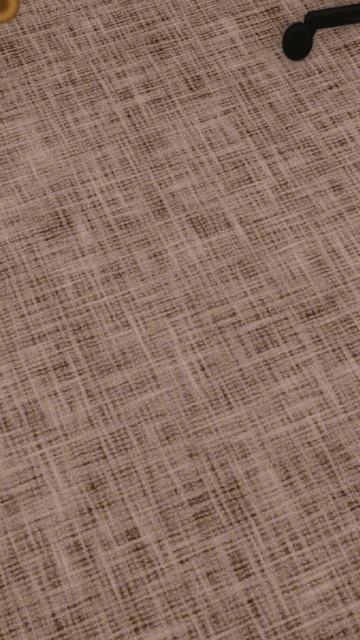
Reproduce this texture procedurally as a Shadertoy shader.

```glsl
// Woven brown carpet seen at a slant, with a chair caster and a wooden foot at the top edge.

// Colours
const vec3 CARPET_MID  = vec3(0.555, 0.449, 0.397);
const vec3 TONE_STEP   = vec3(0.070, 0.070, 0.074);
const vec3 OLIVE_SHIFT = vec3(0.026, 0.014, -0.040);
const vec3 CASTER_DARK = vec3(0.065, 0.058, 0.048);
const vec3 CASTER_GLOW = vec3(0.13, 0.12, 0.11);
const vec3 WOOD_DARK   = vec3(0.36, 0.21, 0.08);
const vec3 WOOD_LIGHT  = vec3(0.62, 0.42, 0.20);

// Carpet layout, in canvas heights
const float WEAVE_ANGLE   = 0.40;
const float PERSPECTIVE   = 0.30;
const float STREAK_FREQ   = 105.0;
const float STREAK_LENGTH = 8.0;
const float WEAVE_FREQ    = 108.0;
const float GRAIN_FREQ    = 300.0;

// Contrast
const float STREAK_GAIN = 2.1;
const float WEAVE_GAIN  = 1.05;
const float GRAIN_GAIN  = 1.5;
const float MOTTLE_GAIN = 0.75;
const float DARK_SKEW   = 0.10;

// Objects
const vec2 WHEEL_CENTER = vec2(0.465, 0.935);
const vec2 WHEEL_RADII  = vec2(0.0240, 0.0305);
const vec2 ARM_START    = vec2(0.490, 0.968);
const vec2 ARM_END      = vec2(0.590, 0.984);
const vec2 FOOT_CENTER  = vec2(-0.001, 0.994);

vec2 gradientAt(ivec2 cell) {
    uint h = uint(cell.x) * 1597334677u ^ uint(cell.y) * 3812015801u;
    h = (h ^ (h >> 15)) * 2246822519u;
    h = (h ^ (h >> 13)) * 3266489917u;
    float angle = float(h >> 16) / 65536.0 * 6.28319;
    return vec2(cos(angle), sin(angle));
}

float gradientNoise(vec2 p) {
    ivec2 i = ivec2(floor(p));
    vec2 f = fract(p);
    vec2 s = f * f * f * (f * (f * 6.0 - 15.0) + 10.0);
    float a = dot(gradientAt(i), f);
    float b = dot(gradientAt(i + ivec2(1, 0)), f - vec2(1, 0));
    float c = dot(gradientAt(i + ivec2(0, 1)), f - vec2(0, 1));
    float d = dot(gradientAt(i + ivec2(1, 1)), f - vec2(1, 1));
    return mix(mix(a, b, s.x), mix(c, d, s.x), s.y);
}

// Yarn that is thin across x and long along y
float streaks(vec2 q) {
    vec2 stretched = q * vec2(STREAK_FREQ, STREAK_LENGTH);
    return gradientNoise(stretched) + 0.7 * gradientNoise(stretched * vec2(1.8, 2.2) + 37.4)
         + 0.35 * gradientNoise(stretched * 0.45 + 11.9);
}

float capsule(vec2 p, vec2 a, vec2 b, float radius) {
    vec2 ab = b - a;
    float t = clamp(dot(p - a, ab) / dot(ab, ab), 0.0, 1.0);
    return length(p - a - ab * t) - radius;
}

float ellipse(vec2 p, vec2 radii) {
    return (length(p / radii) - 1.0) * min(radii.x, radii.y);
}

vec3 carpet(vec2 p) {
    // Tilted floor plane, turned to the thread directions
    float depth = 1.0 / (1.0 - PERSPECTIVE * p.y);
    vec2 ground = vec2(p.x - 0.28, p.y) * depth;
    float c = cos(WEAVE_ANGLE), s = sin(WEAVE_ANGLE);
    vec2 q = vec2(c * ground.x + s * ground.y, c * ground.y - s * ground.x);

    // Light yarns crossing on top of dark ones
    float warp = streaks(q);
    float weft = streaks(q.yx + 61.7);
    float yarn = 0.5 * (warp + weft) + 0.7 * max(warp, weft) - 0.12;

    // Stitches: dark dashes in the gaps, faded where too fine
    vec2 stitch = q * WEAVE_FREQ * vec2(0.75, 1.0) + 0.45 * gradientNoise(q * 50.0);
    vec2 rib = cos(6.28319 * stitch);
    float fade = 1.0 - 0.8 * smoothstep(0.35, 0.65, fwidth(q.y) * WEAVE_FREQ);
    float gap = mix(1.0, 0.3, smoothstep(-0.5, 0.4, yarn));
    float weave = (0.45 * rib.x + 0.7 * rib.y + 0.25 * rib.x * rib.y) * gap * fade;

    float grain = gradientNoise(p * GRAIN_FREQ);
    float mottle = gradientNoise(q * 7.0 + 5.3);
    float shade = 0.6 * smoothstep(0.72, 1.0, p.y) + 0.5 * smoothstep(0.40, 0.0, p.y);

    float tone = STREAK_GAIN * yarn + WEAVE_GAIN * weave + GRAIN_GAIN * grain
               + MOTTLE_GAIN * mottle - shade + 0.18;
    tone -= DARK_SKEW * tone * tone;
    float tint = gradientNoise(q * vec2(70.0, 110.0) + 19.1);
    return CARPET_MID + TONE_STEP * clamp(tone, -4.5, 2.2) + OLIVE_SHIFT * tint;
}

void mainImage(out vec4 fragColor, in vec2 fragCoord) {
    vec2 p = fragCoord / iResolution.y;
    float edge = 1.2 / iResolution.y;
    vec3 color = carpet(p);

    // Caster: wheel, neck and arm, with a soft shadow
    vec2 w = p - WHEEL_CENTER;
    w.x -= 0.08 * w.y;
    float wheel = ellipse(w, WHEEL_RADII);
    float arm = capsule(p, ARM_START, ARM_END, 0.0150);
    float neck = capsule(p, ARM_START, WHEEL_CENTER + vec2(0.012, 0.010), 0.012);
    float caster = min(wheel, min(arm, neck));
    color *= 1.0 - 0.25 * exp(-max(caster, 0.0) * 110.0);
    float rim = smoothstep(0.004, 0.0, abs(wheel + 0.007)) * smoothstep(-0.01, 0.03, w.y);
    float sheen = smoothstep(0.006, 0.0, abs(arm + 0.006)) * step(ARM_START.y, p.y);
    vec3 casterColor = mix(CASTER_DARK, CASTER_GLOW, 0.6 * max(rim, sheen));
    color = mix(color, casterColor, smoothstep(edge, -edge, caster));

    // Wooden foot in the corner
    float foot = ellipse(p - FOOT_CENTER, vec2(0.032, 0.031));
    vec3 wood = mix(WOOD_LIGHT, WOOD_DARK, smoothstep(0.0, 0.013, abs(foot + 0.010)));
    color = mix(color, wood, smoothstep(edge, -edge, foot));

    fragColor = vec4(clamp(color, 0.0, 1.0), 1.0);
}
```
